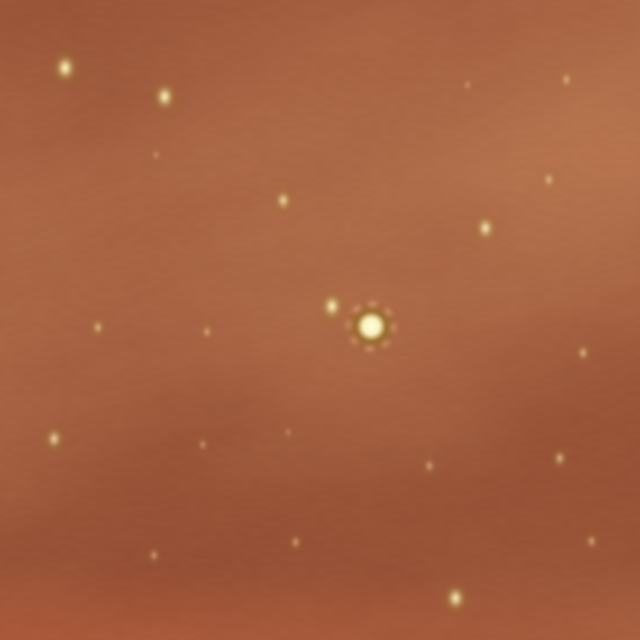
Write a WebGL 1 fragment shader that draws this texture.

```glsl
precision highp float;

uniform vec2 u_resolution;

#define STAR_GRID 5.0
#define STAR_SHARE 0.68
#define STAR_RADIUS 0.0075
#define BRIGHT_STAR vec2(0.58, 0.49)
#define BRIGHT_RADIUS 0.021
#define RING_RADIUS 0.035
#define CLOUD_CONTRAST 0.75
#define BAND_HEIGHT 0.58
#define BAND_WIDTH 0.31
#define GRAIN 0.012

const vec3 DARK_DUST = vec3(0.585, 0.313, 0.208);
const vec3 LIGHT_DUST = vec3(0.708, 0.447, 0.302);
const vec3 RED_GLOW = vec3(0.05, 0.0, -0.005);
const vec3 OLIVE_HALO = vec3(0.60, 0.43, 0.17);
const vec3 FAINT_STAR = vec3(0.86, 0.61, 0.46);
const vec3 STAR_CORE = vec3(0.97, 0.93, 0.70);

float hash(vec2 p) {
  return fract(sin(dot(p, vec2(127.1, 311.7))) * 43758.5453);
}

float noise(vec2 p) {
  vec2 cell = floor(p);
  vec2 f = fract(p);
  f = f * f * (3.0 - 2.0 * f);
  float low = mix(hash(cell), hash(cell + vec2(1.0, 0.0)), f.x);
  float high = mix(hash(cell + vec2(0.0, 1.0)), hash(cell + 1.0), f.x);
  return mix(low, high, f.y);
}

float fbm(vec2 p) {
  float sum = 0.0;
  float weight = 0.53;
  for (int i = 0; i < 4; i++) {
    sum += weight * noise(p);
    p = mat2(1.6, 1.1, -1.1, 1.6) * p + 7.3;
    weight *= 0.5;
  }
  return sum;
}

// Soft dust clouds around a bright band that rises to the right
vec3 dust(vec2 uv) {
  float across = uv.y - 0.2 * uv.x;
  float offBand = (across - BAND_HEIGHT) / BAND_WIDTH;
  float tone = 0.2 + 0.6 * exp(-offBand * offBand);
  float clouds = fbm(vec2(uv.x * 2.0, across * 4.2) + 3.7);
  tone += CLOUD_CONTRAST * (clouds - 0.5);
  float floorGlow = 1.0 - smoothstep(0.0, 0.14, uv.y);
  tone += 0.2 * floorGlow;
  vec3 color = mix(DARK_DUST, LIGHT_DUST, clamp(tone, 0.0, 1.1));
  color += RED_GLOW * floorGlow * (1.0 - 0.7 * uv.x);
  float grain = noise(uv * vec2(70.0, 170.0)) - 0.5;
  return color + GRAIN * grain;
}

// A small blurred star, slightly taller than wide, in an olive halo
vec3 addStar(vec3 color, vec2 offset, float power) {
  float radius = STAR_RADIUS * mix(0.75, 1.5, power);
  vec2 q = offset * vec2(1.15, 0.92) / radius;
  float d2 = dot(q, q);
  color = mix(color, OLIVE_HALO, 0.65 * sqrt(power) * exp(-d2 * 0.3));
  vec3 core = mix(FAINT_STAR, STAR_CORE, sqrt(power));
  return mix(color, core, mix(0.3, 1.0, sqrt(power)) * exp(-d2));
}

// At most one star per grid cell, kept clear of the cell edges
vec3 addField(vec3 color, vec2 uv) {
  vec2 cell = floor(uv * STAR_GRID);
  float present = step(hash(cell + 21.3), STAR_SHARE);
  vec2 jitter = vec2(hash(cell + 4.1), hash(cell + 9.7));
  vec2 center = (cell + mix(vec2(0.2), vec2(0.8), jitter)) / STAR_GRID;
  float power = pow(hash(cell + 15.9), 2.2);
  return mix(color, addStar(color, uv - center, power), present);
}

// The large star: pale disc, olive halo and a beaded ring
vec3 addBrightStar(vec3 color, vec2 uv) {
  vec2 offset = uv - BRIGHT_STAR;
  float r = length(offset);
  float angle = atan(offset.y, offset.x);
  float halo = 1.0 - smoothstep(BRIGHT_RADIUS, RING_RADIUS * 1.25, r);
  color = mix(color, OLIVE_HALO, 0.8 * halo);
  float ring = (r - RING_RADIUS) / 0.006;
  float beads = exp(-ring * ring) * (0.5 + 0.5 * cos(8.0 * angle + 0.6));
  beads *= 0.4 + 0.6 * noise(uv * 40.0);
  color = mix(color, FAINT_STAR, 0.75 * beads);
  float disc = 1.0 - smoothstep(0.5 * BRIGHT_RADIUS, 1.2 * BRIGHT_RADIUS, r);
  float glare = exp(-r * r / (0.3 * BRIGHT_RADIUS * BRIGHT_RADIUS));
  return mix(color, STAR_CORE + vec3(0.02, 0.06, 0.14) * glare, disc);
}

void main() {
  vec2 uv = gl_FragCoord.xy / u_resolution;
  vec3 color = dust(uv);
  color = addField(color, uv);
  color = addBrightStar(color, uv);
  gl_FragColor = vec4(color, 1.0);
}
```
